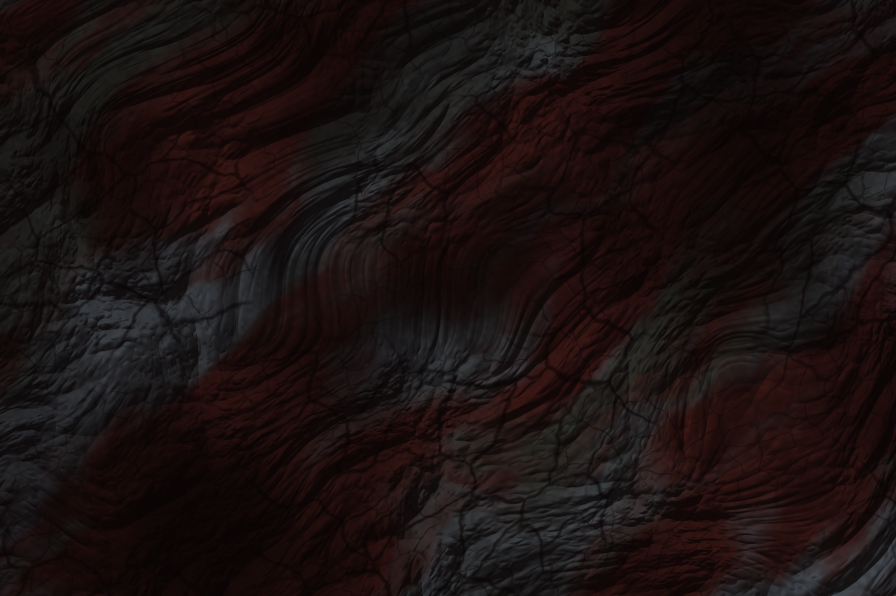
This texture is drawn by a Shadertoy shader. Its source:

```glsl
#define GRAIN_DIR vec2(0.77, 0.64)
#define BAND_PERIOD 0.34
#define RELIEF 0.075
#define CRACK_SCALE 10.0
#define CRACK_DEPTH 0.6
#define RED_ROCK vec3(0.138, 0.056, 0.050)
#define BLUE_GREY vec3(0.160, 0.165, 0.178)
#define OLIVE_GREY vec3(0.112, 0.110, 0.100)
#define SHADOW_TINT vec3(0.030, 0.012, 0.012)

float hash(vec2 p) {
    return fract(sin(dot(p, vec2(127.1, 311.7))) * 43758.5453);
}

vec2 hash2(vec2 p) {
    return vec2(hash(p), hash(p + 37.3));
}

float noise(vec2 p) {
    vec2 i = floor(p), f = fract(p);
    f = f * f * (3.0 - 2.0 * f);
    return mix(mix(hash(i), hash(i + vec2(1, 0)), f.x),
               mix(hash(i + vec2(0, 1)), hash(i + vec2(1, 1)), f.x), f.y);
}

float fbm(vec2 p) {
    float sum = 0.0, amp = 0.5;
    for (int i = 0; i < 5; i++) {
        sum += amp * noise(p);
        p = mat2(1.6, 1.2, -1.2, 1.6) * p + 11.7;
        amp *= 0.5;
    }
    return sum;
}

// Coordinates along and across the rock layers
vec2 toGrain(vec2 p) {
    return vec2(dot(p, GRAIN_DIR), dot(p, vec2(-GRAIN_DIR.y, GRAIN_DIR.x)));
}

// Folded surface: sharp creases stretched along the layers
float height(vec2 p) {
    vec2 q = toGrain(p) * vec2(4.0, 8.0);
    q += 1.2 * vec2(noise(p * 5.0), noise(p * 5.0 + 19.0));
    float sum = 0.0, amp = 0.5;
    for (int i = 0; i < 5; i++) {
        sum += amp * abs(2.0 * noise(q) - 1.0);
        q = mat2(1.85, 0.7, -0.7, 1.85) * q + 5.3;
        amp *= 0.5;
    }
    return sum;
}

// Distance to the nearest border between Voronoi cells
float cellBorder(vec2 p) {
    vec2 cell = floor(p), f = fract(p), nearest = vec2(0.0);
    float best = 8.0, border = 8.0;
    for (int k = 0; k < 9; k++) {
        vec2 o = vec2(k % 3 - 1, k / 3 - 1);
        vec2 r = o + hash2(cell + o) - f;
        if (dot(r, r) < best) { best = dot(r, r); nearest = r; }
    }
    for (int k = 0; k < 25; k++) {
        vec2 o = vec2(k % 5 - 2, k / 5 - 2);
        vec2 r = o + hash2(cell + o) - f, d = r - nearest;
        if (dot(d, d) > 1e-4)
            border = min(border, dot(0.5 * (r + nearest), normalize(d)));
    }
    return border;
}

// Broken crack lines of varying strength
float cracks(vec2 p, float scale) {
    vec2 q = toGrain(p) * vec2(0.75, 1.2) * scale;
    q += 0.8 * vec2(fbm(p * scale), fbm(p * scale + 31.0));
    float strength = smoothstep(0.35, 0.65, noise(p * scale * 0.6 + 7.0));
    return strength * (1.0 - smoothstep(0.0, 0.06, cellBorder(q)));
}

// Soft elliptical hollow aligned with the layers
float hollow(vec2 p, vec2 centre, vec2 size) {
    vec2 d = toGrain(p - centre) / size;
    return exp(-dot(d, d));
}

void mainImage(out vec4 fragColor, in vec2 fragCoord) {
    vec2 p = fragCoord / iResolution.y;
    vec2 warp = vec2(fbm(p * 3.0), fbm(p * 3.0 + 40.0)) - 0.5;
    vec2 w = p + 0.22 * warp;
    vec2 g = toGrain(w);

    // Red and grey layers
    float wave = cos(6.2832 * (g.y - 0.02) / BAND_PERIOD);
    float layer = 0.45 * wave + 3.4 * (fbm(g * vec2(2.6, 9.0) + 3.0) - 0.47);
    float hollows = hollow(w, vec2(1.27, 0.92), vec2(0.25, 0.25))
                  + hollow(w, vec2(0.28, 0.13), vec2(0.20, 0.19));
    float red = smoothstep(-0.35, 0.50, layer + 1.2 * hollows);
    float blue = smoothstep(0.38, 0.60, fbm(g * vec2(2.5, 5.0) + 17.0));
    vec3 col = mix(mix(OLIVE_GREY, BLUE_GREY, blue), RED_ROCK, red);

    // Side light on the folds
    vec2 toLight = normalize(vec2(-0.55, 0.83));
    float stepLen = 0.003;
    float slope = (height(p) - height(p + toLight * stepLen)) / stepLen;
    float shade = clamp(1.0 + RELIEF * slope, 0.35, 1.5);

    // Broad shadows
    float broad = smoothstep(0.25, 0.66, fbm(w * 3.2 + 23.0));
    shade *= mix(0.48, 1.10, broad);
    float gully = hollow(w, vec2(0.78, 0.50), vec2(0.28, 0.065));
    shade *= 1.0 - 0.65 * min(hollows + gully, 1.0);

    // Cracks and fine grit
    shade *= 1.0 - CRACK_DEPTH * cracks(p, CRACK_SCALE);
    shade *= 1.0 - 0.6 * CRACK_DEPTH * cracks(p + 4.0, CRACK_SCALE * 2.2);
    shade *= 0.88 + 0.24 * noise(p * 140.0);

    col = mix(SHADOW_TINT, col, shade);
    fragColor = vec4(max(col, 0.0), 1.0);
}
```
